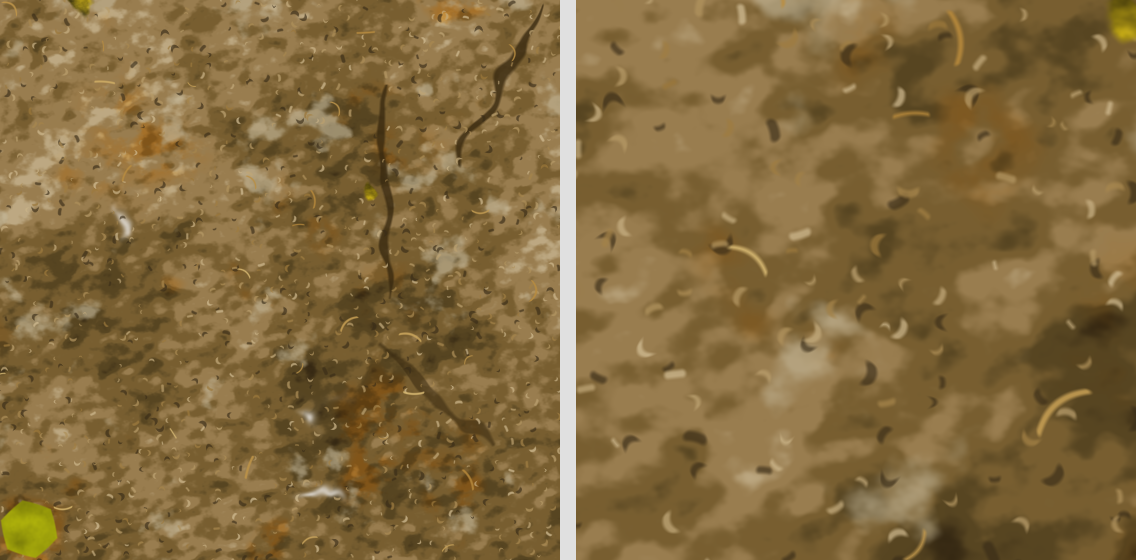
Left: the whole. Right: its middle third, enlarged.
Reproduce this texture procedurally as a WebGL 1 fragment shader.

```glsl
precision highp float;
// Muddy, mottled ground with pale stones, cracks, straw, ochre litter and a green leaf.
uniform vec2 u_resolution;

float hash(vec2 p) {
  vec3 q = fract(p.xyx * 0.1031);
  q += dot(q, q.yzx + 33.33);
  return fract((q.x + q.y) * q.z);
}

float noise(vec2 p) {
  vec2 cell = floor(p), f = fract(p);
  f = f * f * (3.0 - 2.0 * f);
  vec2 e = vec2(1.0, 0.0);
  return mix(mix(hash(cell), hash(cell + e), f.x),
             mix(hash(cell + e.yx), hash(cell + e.xx), f.x), f.y);
}

// Fractal noise, centred on zero with a spread of about one
float fbm(vec2 p) {
  float sum = 0.0, amp = 0.5;
  for (int i = 0; i < 4; i++) {
    sum += amp * (noise(p) - 0.5);
    p = mat2(1.6, 1.2, -1.2, 1.6) * p + 17.3;
    amp *= 0.5;
  }
  return sum * 8.0;
}

// Soft round patch
float patchAt(vec2 p, vec2 centre, vec2 size) {
  vec2 d = (p - centre) / size;
  return exp(-dot(d, d));
}

// Scattered, slightly bent slivers: x is coverage, y a random shade
vec2 slivers(vec2 p, float cells, vec2 size, float density, float spread, float seed) {
  vec2 result = vec2(0.0);
  for (int j = -1; j <= 1; j++) {
    for (int i = -1; i <= 1; i++) {
      vec2 id = floor(p * cells) + vec2(float(i), float(j)) + seed;
      vec2 centre = (id - seed + vec2(hash(id + 3.1), hash(id + 7.7))) / cells;
      float angle = (hash(id + 11.9) - 0.5) * spread - 0.3;
      float c = cos(angle), s = sin(angle);
      vec2 d = mat2(c, -s, s, c) * (p - centre);
      vec2 extent = size * (0.4 + 0.7 * hash(id + 19.3));
      d.y += (hash(id + 23.7) - 0.5) * d.x * d.x / extent.x;
      float dist = length(vec2(max(abs(d.x) - extent.x, 0.0), d.y)) - extent.y;
      float cover = smoothstep(0.0016, -0.0016, dist) * step(hash(id + 31.1), density);
      if (cover > result.x) result = vec2(cover, hash(id + 41.3));
    }
  }
  return result;
}

// Ragged crack between two points, narrowing at its ends
float crack(vec2 p, vec2 a, vec2 b, float width) {
  p += 0.03 * (vec2(noise(p * 16.0), noise(p * 16.0 + 50.0)) - 0.5);
  float along = clamp(dot(p - a, b - a) / dot(b - a, b - a), 0.0, 1.0);
  float w = width * (0.3 + 1.1 * noise(p * 30.0)) * (0.3 + 2.8 * along * (1.0 - along));
  return smoothstep(w + 0.003, w - 0.003, distance(p, mix(a, b, along)));
}

// Brown ramp from wet mud to dry, pale crust
vec3 soil(float tone) {
  vec3 col = mix(vec3(0.20, 0.15, 0.07), vec3(0.34, 0.27, 0.13), smoothstep(-2.6, -1.3, tone));
  col = mix(col, vec3(0.47, 0.37, 0.19), smoothstep(-1.1, -0.3, tone));
  col = mix(col, vec3(0.60, 0.49, 0.31), smoothstep(0.0, 0.8, tone));
  return mix(col, vec3(0.74, 0.66, 0.51), smoothstep(1.2, 2.1, tone));
}

void main() {
  vec2 p = gl_FragCoord.xy / u_resolution.y;
  vec2 warped = p + 0.035 * vec2(fbm(p * 7.0), fbm(p * 7.0 + 40.0));

  // Broad light and dark areas, then grain and small relief
  float tone = 0.55 * fbm(p * vec2(5.0, 4.0) + 3.0) + 1.1 * (p.y - 0.48);
  tone += 1.2 * patchAt(warped, vec2(0.12, 0.62), vec2(0.15, 0.12));
  tone += 0.9 * patchAt(warped, vec2(0.32, 0.51), vec2(0.06, 0.05));
  tone -= 1.2 * patchAt(warped, vec2(0.70, 0.44), vec2(0.07, 0.05));
  tone -= 0.8 * patchAt(warped, vec2(0.41, 0.70), vec2(0.06, 0.20));
  vec2 grain = p * vec2(30.0, 38.0);
  tone += 0.42 * fbm(grain);
  tone += 1.3 * (noise(grain * 1.7) - noise(grain * 1.7 + vec2(0.35, -0.45)));
  vec3 col = soil(tone);

  // Ochre litter
  float ochre = smoothstep(0.7, 1.8, fbm(p * 6.0 + 71.0));
  ochre += patchAt(warped, vec2(0.22, 0.75), vec2(0.07, 0.08));
  ochre += patchAt(warped, vec2(0.72, 0.76), vec2(0.05, 0.03));
  ochre = min(ochre, 1.0) * smoothstep(-1.2, 1.0, fbm(grain + 9.0));
  col *= mix(vec3(1.0), vec3(1.08, 0.90, 0.52), ochre);

  // Pale, glossy stones and wet glints
  float stones = smoothstep(1.2, 2.3, fbm(p * 13.0 + 23.0) + 0.3 * fbm(grain + 60.0));
  col = mix(col, vec3(0.76, 0.71, 0.59), 0.65 * stones);
  float glint = patchAt(warped, vec2(0.59, 0.135), vec2(0.022, 0.013));
  glint += patchAt(warped, vec2(0.23, 0.59), vec2(0.014, 0.03));
  glint += patchAt(warped, vec2(0.635, 0.28), vec2(0.014, 0.02));
  col = mix(col, vec3(0.88, 0.86, 0.83), 0.85 * min(glint, 1.0));

  // Cracks
  float cracks = crack(p, vec2(0.69, 0.85), vec2(0.695, 0.46), 0.008);
  cracks = max(cracks, crack(p, vec2(0.97, 0.99), vec2(0.81, 0.71), 0.009));
  cracks = max(cracks, 0.7 * crack(p, vec2(0.68, 0.38), vec2(0.88, 0.20), 0.012));
  col = mix(col, vec3(0.22, 0.16, 0.06), 0.8 * cracks);

  // Dark pits, pale crumbs and straw
  vec2 pits = slivers(p, 32.0, vec2(0.004, 0.003), 0.3, 6.0, 90.0);
  col = mix(col, vec3(0.22, 0.17, 0.09), 0.65 * pits.x);
  vec2 crumbs = slivers(p, 42.0, vec2(0.004, 0.0022), 0.42, 4.0, 10.0);
  col = mix(col, mix(vec3(0.60, 0.46, 0.22), vec3(0.82, 0.74, 0.58), crumbs.y), 0.75 * crumbs.x);
  vec2 straw = slivers(p, 9.0, vec2(0.018, 0.0019), 0.33, 3.2, 50.0);
  col = mix(col, mix(vec3(0.70, 0.52, 0.22), vec3(0.86, 0.75, 0.48), straw.y), 0.9 * straw.x);

  // Yellow moss tufts
  float moss = patchAt(warped, vec2(0.20, 0.965), vec2(0.04, 0.035));
  moss += patchAt(warped, vec2(0.67, 0.69), vec2(0.016, 0.025));
  moss = smoothstep(0.35, 0.7, moss + 0.12 * fbm(grain + 30.0));
  col = mix(col, vec3(0.62, 0.54, 0.05) * (0.9 + 0.25 * fbm(grain * 1.3)), 0.85 * moss);

  // Blunt six-sided leaf
  vec2 d = p - vec2(0.052, 0.055);
  float sector = mod(atan(d.y, d.x) + 0.3, 1.0472) - 0.5236;
  float leaf = length(d) * mix(1.0, cos(sector), 0.8) - 0.047;
  col = mix(col, vec3(0.60, 0.61, 0.04) * (0.97 + 0.06 * fbm(p * 30.0)), smoothstep(0.002, -0.002, leaf));

  gl_FragColor = vec4(clamp(col, 0.0, 1.0), 1.0);
}
```
